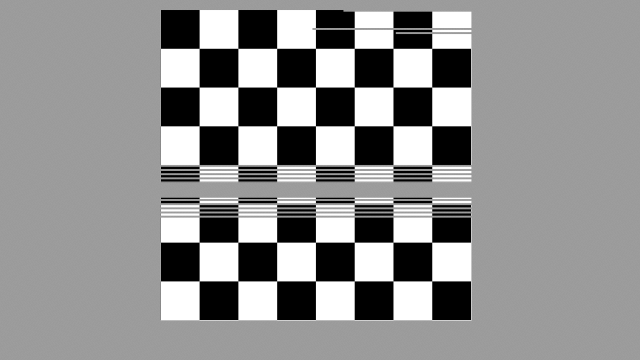
A WebGL 1 fragment shader for this pattern:

```glsl
precision highp float;
uniform vec2 u_resolution;

// Coverage of the interval [a, b] along x, softened over one pixel
float span(float x, float a, float b, float px) {
  return clamp((x - a) / px + 0.5, 0.0, 1.0) * clamp((b - x) / px + 0.5, 0.0, 1.0);
}

// Square wave that changes sign at every integer
float squareWave(float x, float px) {
  return clamp((abs(mod(x + 0.5, 2.0) - 1.0) - 0.5) * 2.0 / px, -1.0, 1.0);
}

// Evenly spaced thin scan lines
float scanLines(float y, float first, float px) {
  float d = abs(fract((y - first) / 0.1075 + 0.5) - 0.5) * 0.1075;
  return clamp((0.025 - d) / px + 0.5, 0.0, 1.0);
}

void main() {
  // Board cells: column to the right, row downward from the top left corner
  vec2 fromTop = vec2(gl_FragCoord.x - 0.5 * u_resolution.x,
                      u_resolution.y - gl_FragCoord.y) / u_resolution.y;
  vec2 cell = (fromTop - vec2(-0.4421, 0.0278)) / 0.1077;
  float px = 1.0 / (u_resolution.y * 0.1077);

  // Grey ground with faint layered grain
  vec2 g = fromTop * 432.0;
  float grain = sin(g.x * 1.7 + 2.0 * sin(g.y * 0.9)) * sin(g.y * 2.1 + sin(g.x * 1.3));
  float ground = 0.61 + 0.008 * grain;

  // Checkerboard with a thin pale rim on the right and bottom
  float checker = 0.5 - 0.5 * squareWave(cell.x, px) * squareWave(cell.y, px);
  float rim = clamp((max(cell.x, cell.y) - 8.0) / px + 0.5, 0.0, 1.0);
  checker = mix(checker, 0.9, rim);
  float board = span(cell.x, 0.0, 8.015, px) * span(cell.y, 0.0, 8.015, px);

  // Missing strip and the interlaced lines on both sides of it
  float gap = span(cell.y, 4.438, 4.842, px);
  gap = max(gap, span(cell.y, 3.99, 4.438, px) * scanLines(cell.y, 4.019, px));
  gap = max(gap, span(cell.y, 4.842, 5.37, px) * scanLines(cell.y, 4.9, px));

  // Torn top edge and two dropped lines reaching the right side
  gap = max(gap, span(cell.x, 4.71, 9.0, px) * span(cell.y, -1.0, 0.043, px));
  gap = max(gap, span(cell.x, 3.91, 9.0, px) * span(cell.y, 0.464, 0.514, px));
  gap = max(gap, span(cell.x, 6.06, 9.0, px) * span(cell.y, 0.57, 0.62, px));

  gl_FragColor = vec4(vec3(mix(ground, checker, board * (1.0 - gap))), 1.0);
}
```
